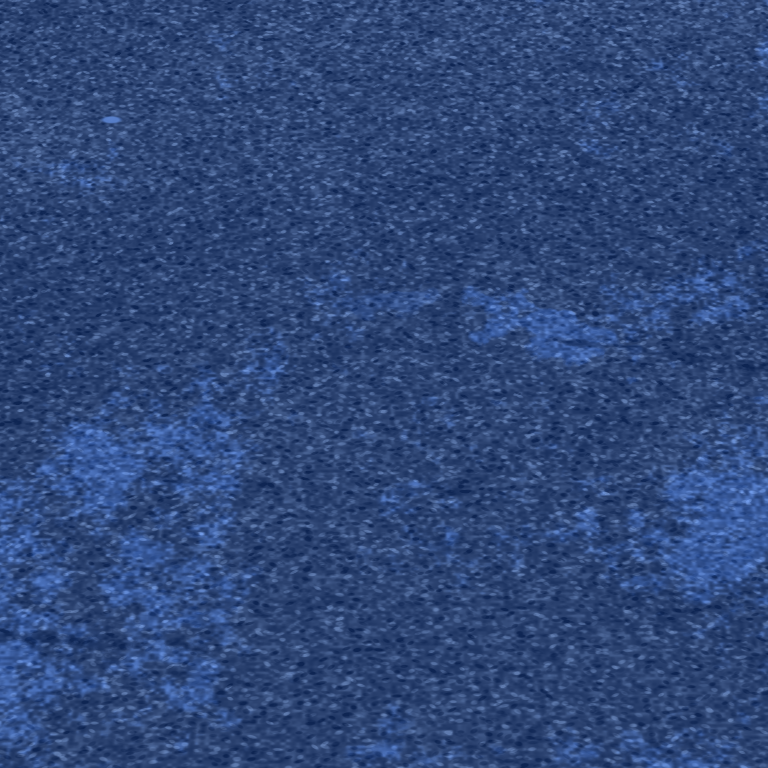
Give the GLSL for this texture, as a WebGL 2 fragment shader.

```glsl
#version 300 es
precision highp float;
// Worn blue coarse surface seen at a slant: small tilted chips, light and dark,
// shrink towards the top. Ragged fractal noise lays paler rubbed patches over
// them, and a few soft ellipses add pale streaks and dark creases.

uniform vec2 u_resolution;
out vec4 fragColor;

const vec3 PIT = vec3(0.09, 0.18, 0.36);
const vec3 BASE = vec3(0.175, 0.265, 0.445);
const vec3 CHIP = vec3(0.315, 0.42, 0.615);
const vec3 RUBBED = vec3(0.06, 0.105, 0.19);

// Integer hash: two random values in 0..1 for a lattice cell
vec2 hash2(vec2 cell, uint seed) {
    uvec2 v = uvec2(ivec2(cell)) * 1664525u + 1013904223u + seed * 7919u;
    v.x += v.y * 1664525u;
    v.y += v.x * 1664525u;
    v ^= v >> 16u;
    v.x += v.y * 1664525u;
    v.y += v.x * 1664525u;
    v ^= v >> 16u;
    return vec2(v & 65535u) / 65535.0;
}

float valueNoise(vec2 p, uint seed) {
    vec2 i = floor(p);
    vec2 f = fract(p);
    f = f * f * (3.0 - 2.0 * f);
    float low = mix(hash2(i, seed).x, hash2(i + vec2(1, 0), seed).x, f.x);
    float high = mix(hash2(i + vec2(0, 1), seed).x, hash2(i + vec2(1, 1), seed).x, f.x);
    return mix(low, high, f.y);
}

float fbm(vec2 p, uint seed) {
    float sum = 0.0;
    float weight = 0.5;
    for (uint i = 0u; i < 5u; i++) {
        sum += weight * valueNoise(p, seed + i);
        p = p * 2.03 + 3.7;
        weight *= 0.5;
    }
    return sum / 0.97;
}

// Jittered, tilted ellipses, each with its own signed brightness
float chips(vec2 p, uint seed) {
    vec2 home = floor(p);
    float sum = 0.0;
    for (int y = -1; y <= 1; y++) {
        for (int x = -1; x <= 1; x++) {
            vec2 cell = home + vec2(x, y);
            vec2 shape = hash2(cell, seed + 1u);
            vec2 look = hash2(cell, seed + 2u);
            vec2 d = p - cell - hash2(cell, seed);
            float tilt = (shape.x - 0.5) * 1.8;
            float c = cos(tilt);
            float s = sin(tilt);
            d = vec2(c * d.x + s * d.y, c * d.y - s * d.x);
            d /= vec2(0.5 + 0.3 * shape.y, 0.32 + 0.2 * look.y);
            sum += smoothstep(1.0, 0.4, length(d)) * (look.x * 2.0 - 1.0);
        }
    }
    return sum;
}

// Soft sloping ellipse with a ragged rim
float streak(vec2 uv, vec2 centre, vec2 radius, float slope, float ragged) {
    vec2 d = uv - centre;
    d.y -= slope * d.x;
    return smoothstep(1.15, 0.6, length(d / radius) + ragged);
}

void main() {
    vec2 uv = gl_FragCoord.xy / u_resolution;

    // Foreshortened ground: cells get finer with height
    vec2 ground = vec2((uv.x - 0.5) * (1.0 + 0.4 * uv.y), uv.y + 0.25 * uv.y * uv.y);

    // Grain
    float fine = valueNoise(ground * vec2(150.0, 250.0), 11u) - 0.5;
    float coarse = valueNoise(ground * vec2(62.0, 95.0), 12u) - 0.5;
    float tone = 1.05 * chips(ground * vec2(82.0, 128.0), 20u) + 1.25 * fine + 0.5 * coarse;

    // Broad shading, with a slightly paler top
    float shade = fbm(uv * vec2(3.0, 5.0), 30u) - 0.5;
    tone += 0.55 * shade + 0.14 * smoothstep(0.5, 1.0, uv.y) - 0.06;

    // Rubbed patches gather at both sides of the lower half, more on the left
    float ragged = fbm(uv * vec2(34.0, 46.0), 40u) - 0.5;
    float sides = smoothstep(0.17, 0.33, abs(uv.x - 0.6)) * mix(1.2, 0.8, uv.x);
    float lower = smoothstep(0.6, 0.42, uv.y);
    float blotch = fbm(uv * vec2(6.0, 6.5), 50u) + 0.6 * ragged + 0.12 * (fine + coarse);
    float wear = smoothstep(0.47, 0.78, blotch + 0.3 * sides * lower - 0.17);

    // Pale streaks
    float rim = 2.6 * ragged + 0.5 * coarse;
    wear = max(wear, 0.95 * streak(uv, vec2(0.70, 0.572), vec2(0.105, 0.027), -0.27, rim));
    wear = max(wear, 0.50 * streak(uv, vec2(0.50, 0.61), vec2(0.075, 0.016), 0.08, rim));
    float fleck = streak(uv, vec2(0.145, 0.844), vec2(0.014, 0.005), 0.0, 0.0);

    // Dark creases
    float crease = streak(uv, vec2(0.11, 0.165), vec2(0.18, 0.009), -0.06, rim);
    crease = max(crease, streak(uv, vec2(0.26, 0.372), vec2(0.11, 0.006), -0.1, rim));
    crease = max(crease, streak(uv, vec2(0.88, 0.537), vec2(0.14, 0.005), -0.13, rim));
    tone -= 0.5 * crease;
    wear *= (1.0 - 0.6 * crease) * (0.95 + 0.7 * fine);

    // Colour
    tone = clamp(tone * (1.0 - 0.2 * wear), -1.4, 1.4);
    vec3 colour = BASE + max(tone, 0.0) * (CHIP - BASE) + max(-tone, 0.0) * (PIT - BASE);
    colour += RUBBED * wear;
    colour = mix(colour, vec3(0.36, 0.52, 0.82), 0.9 * fleck);
    fragColor = vec4(colour, 1.0);
}
```
